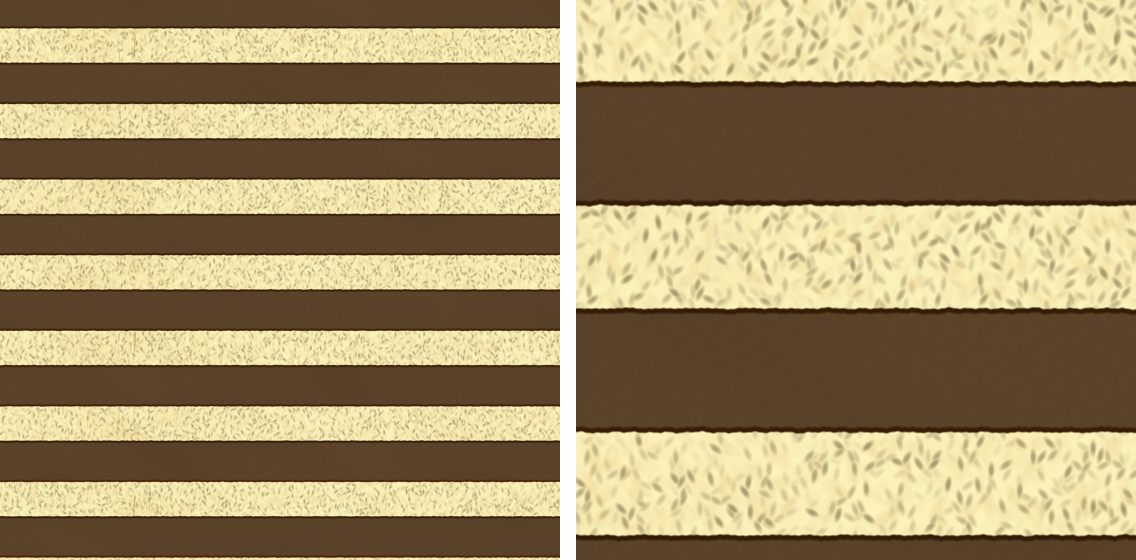
Left: the whole. Right: its middle third, enlarged.
This pattern is drawn by a WebGL 1 fragment shader. Its source:

```glsl
precision highp float;
// Horizontal brown and cream stripes with dark rims, ragged edges and flecked, stained cream.
uniform vec2 u_resolution;

const float PERIOD = 0.135;
const float CREAM_CENTER = 0.1087;
const float CREAM_HALF = 0.0306;
const float RIM_WIDTH = 0.0026;

const vec3 BROWN = vec3(0.35, 0.26, 0.16);
const vec3 RIM = vec3(0.20, 0.11, 0.01);
const vec3 CREAM = vec3(0.985, 0.95, 0.735);
const vec3 FLECK = vec3(0.61, 0.55, 0.38);
const vec3 STAIN = vec3(0.88, 0.70, 0.40);

float hash(vec2 p, float seed) {
    return fract(sin(dot(p, vec2(127.1, 311.7)) + seed * 17.3) * 43758.545);
}

// Smooth variation from -1 to 1, from sines of unrelated directions.
float waves(vec2 p) {
    return (sin(p.x + 1.7 * sin(p.y * 0.8)) + sin(p.y * 1.3 - p.x * 0.6 + 2.0)
        + sin(p.x * 2.3 + p.y * 1.9 + 4.0)) / 3.0;
}

// Cellular noise: one short tilted fleck per cell, each with its own strength.
float flecks(vec2 p, float radius, float softness, float seed) {
    vec2 cell = floor(p);
    float cover = 0.0;
    for (int y = -1; y <= 1; y++) {
        for (int x = -1; x <= 1; x++) {
            vec2 id = cell + vec2(float(x), float(y));
            vec2 center = id + vec2(hash(id, seed), hash(id, seed + 1.0));
            float tilt = (hash(id, seed + 2.0) - 0.5) * 2.4;
            float c = cos(tilt), s = sin(tilt);
            vec2 d = mat2(c, -s, s, c) * (p - center);
            float dist = length(d * vec2(1.0, 0.45));
            float strength = pow(hash(id, seed + 3.0), 1.6);
            cover = max(cover, strength * (1.0 - smoothstep(radius - softness, radius + softness, dist)));
        }
    }
    return cover;
}

// Thin broken vertical crease at a given x.
float crease(vec2 p, float x, float width, float seed) {
    float wobble = 0.0012 * sin(p.y * 70.0 + seed);
    float line = 1.0 - smoothstep(0.0, width, abs(p.x - x + wobble));
    return line * smoothstep(-0.2, 0.7, waves(vec2(seed, p.y * 45.0 + seed)));
}

// Small irregular offset that frays a stripe edge.
float fray(float x, float seed) {
    return 0.0005 * waves(vec2(x * 260.0, seed)) + 0.0004 * waves(vec2(x * 610.0, seed * 2.7));
}

vec3 creamPaper(vec2 p, float pixel) {
    float fine = flecks(p * vec2(150.0, 135.0), 0.23, 0.12 + 75.0 * pixel, 1.0);
    float pale = flecks(p * vec2(105.0, 95.0) + 0.37, 0.34, 0.2, 8.0);
    float patches = 0.5 + 0.5 * waves(p * vec2(19.0, 31.0));
    float leftWear = exp(-pow((p.x - 0.21) / 0.10, 2.0));
    float creases = crease(p, 0.240, 0.0022, 2.0) + 0.6 * crease(p, 0.212, 0.0020, 5.0)
        + 0.5 * crease(p, 0.267, 0.0022, 9.0);

    vec3 color = CREAM * (1.0 + 0.012 * waves(p * 300.0));
    color = mix(color, STAIN, 0.05 * patches + 0.16 * leftWear * patches);
    color = mix(color, STAIN, 0.22 * pale);
    color = mix(color, FLECK, 0.85 * fine);
    return mix(color, FLECK * vec3(1.05, 0.9, 0.65), 0.55 * min(creases, 1.0));
}

vec3 brownCloth(vec2 p) {
    float cloud = waves(p * vec2(11.0, 17.0));
    float grain = waves(p * vec2(390.0, 430.0)) + hash(floor(p * 384.0), 4.0) - 0.5;
    return BROWN * (1.0 + 0.025 * cloud + 0.02 * grain);
}

void main() {
    vec2 p = gl_FragCoord.xy / u_resolution.y;
    float pixel = 1.0 / u_resolution.y;

    // Signed distance to the nearest cream stripe, positive in the brown.
    float row = floor((p.y - CREAM_CENTER) / PERIOD + 0.5);
    float offset = p.y - CREAM_CENTER - row * PERIOD;
    float edge = abs(offset) - CREAM_HALF + fray(p.x, row * 3.1 + step(0.0, offset));
    float soft = 0.0004 + 0.6 * pixel;

    // Dark rim, warmer along the upper side of the lower cream stripes.
    float warmth = step(0.0, offset) * (1.0 - smoothstep(0.0, 0.6, p.y));
    vec3 rimColor = RIM + vec3(0.10, 0.01, 0.0) * warmth;
    float rim = 1.0 - smoothstep(RIM_WIDTH - soft, RIM_WIDTH + 2.0 * soft, edge);
    vec3 brown = mix(brownCloth(p), rimColor, rim);

    // Bleached fringe just inside the cream.
    float fringe = smoothstep(-0.006, -0.001, edge);
    vec3 cream = mix(creamPaper(p, pixel), CREAM, 0.4 * fringe);

    float inBrown = smoothstep(-soft, soft, edge);
    gl_FragColor = vec4(mix(cream, brown, inBrown), 1.0);
}
```
